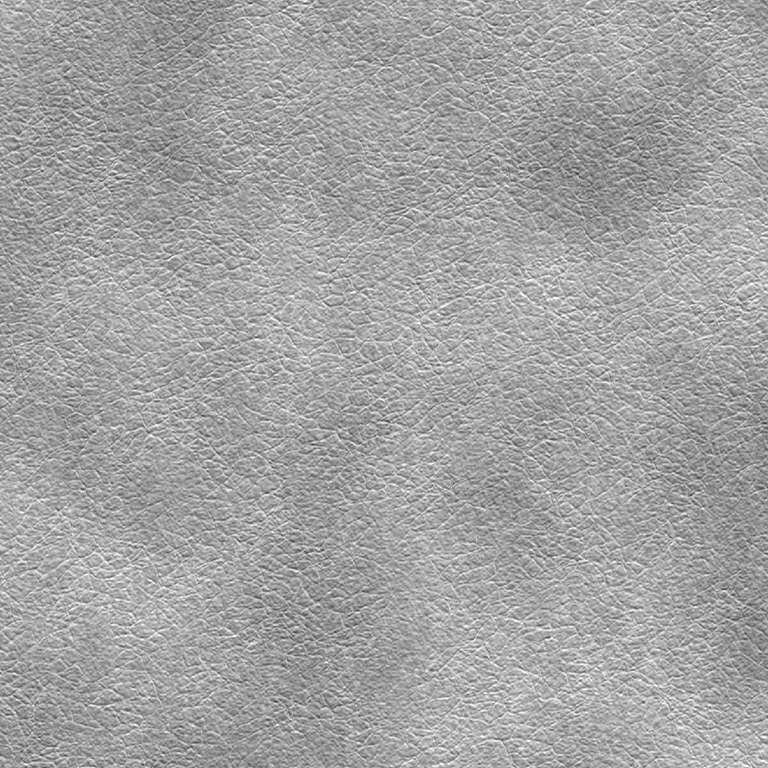
This texture is drawn by a WebGL 2 fragment shader. Its source:

```glsl
#version 300 es
precision highp float;
precision highp int;
// Grey creased leather: stretched cell patterns at several angles overlap
// to form a net of fine folds, each with a bright lip and a shadow above it.
// Embossed grain and soft cloudy mottling cover the whole surface.

uniform vec2 u_resolution;
out vec4 fragColor;

// Tone
const float BASE_TONE = 0.603;
const float LIP_LIGHT = 0.19;
const float FOLD_SHADOW = 0.13;
const float CLOUD_CONTRAST = 0.25;
const float GRAIN_RELIEF = 0.19;
const float GRAIN_SPECKLE = 0.13;

// Sizes, in canvas units
const float FOLD_WIDTH = 0.0025;
const vec2 SHADOW_OFFSET = vec2(0.0004, 0.0027);
const float CLOUD_FREQ = 5.0;
const vec2 GRAIN_FREQ = vec2(330.0, 430.0);
const float SPECKLE_FREQ = 210.0;

// Fold layers: angle, cells along, cells across, strength
const int LAYERS = 4;
const vec4 FOLDS[LAYERS] = vec4[LAYERS](
    vec4( 0.06, 36.0,  62.0, 0.85),
    vec4( 0.55, 19.0,  54.0, 0.80),
    vec4(-0.58, 21.0,  58.0, 0.80),
    vec4( 0.00, 72.0, 110.0, 0.50));

// Integer hash of a lattice cell, two values in 0..1
vec2 hash2(vec2 cell) {
    uvec2 v = uvec2(ivec2(cell)) * 1664525u + 1013904223u;
    v.x += v.y * 1664525u;
    v.y += v.x * 1664525u;
    v ^= v >> 16u;
    v.x += v.y * 1664525u;
    v.y += v.x * 1664525u;
    v ^= v >> 16u;
    return vec2(v & 0xffffu) / 65535.0;
}

vec2 noise2(vec2 p) {
    vec2 i = floor(p);
    vec2 f = fract(p);
    f = f * f * (3.0 - 2.0 * f);
    vec2 low = mix(hash2(i), hash2(i + vec2(1.0, 0.0)), f.x);
    vec2 high = mix(hash2(i + vec2(0.0, 1.0)), hash2(i + 1.0), f.x);
    return mix(low, high, f.y);
}

float clouds(vec2 p) {
    float sum = 0.0;
    float amp = 0.5;
    for (int i = 0; i < 4; i++) {
        sum += amp * (noise2(p).x - 0.5);
        p = mat2(0.8, 0.6, -0.6, 0.8) * p * 2.1 + 17.3;
        amp *= 0.55;
    }
    return sum;
}

// Distance to the nearest cell border, in canvas units
float borderDistance(vec2 p, vec2 freq) {
    vec2 q = p * freq;
    vec2 cell = floor(q);
    vec2 first = vec2(8.0);
    vec2 second = vec2(9.0);
    for (int y = -1; y <= 1; y++) {
        for (int x = -1; x <= 1; x++) {
            vec2 c = cell + vec2(x, y);
            vec2 d = c + hash2(c) - q;
            if (dot(d, d) < dot(first, first)) {
                second = first;
                first = d;
            } else if (dot(d, d) < dot(second, second)) {
                second = d;
            }
        }
    }
    float gap = dot(second, second) - dot(first, first);
    return 0.5 * gap / max(length((second - first) * freq), 1e-4);
}

// Fold strength at a point, summed over the layers
float folds(vec2 p, float pixel) {
    p += 0.010 * (noise2(p * 28.0) - 0.5) + 0.0035 * (noise2(p * 120.0) - 0.5);
    float width = max(FOLD_WIDTH, 1.2 * pixel);
    float sum = 0.0;
    for (int i = 0; i < LAYERS; i++) {
        vec4 layer = FOLDS[i];
        float c = cos(layer.x);
        float s = sin(layer.x);
        vec2 q = mat2(c, -s, s, c) * p + 3.7 * float(i + 1);
        float line = 1.0 - smoothstep(0.0, width, borderDistance(q, layer.yz));
        float fade = smoothstep(0.2, 0.8, noise2(q * 24.0).y);
        sum += layer.w * line * mix(0.15, 1.0, fade);
    }
    return min(sum, 1.3);
}

void main() {
    float pixel = 1.0 / min(u_resolution.x, u_resolution.y);
    vec2 p = gl_FragCoord.xy * pixel;

    float tone = BASE_TONE + CLOUD_CONTRAST * clouds(p * CLOUD_FREQ + 4.0);
    tone += LIP_LIGHT * folds(p, pixel);
    tone -= FOLD_SHADOW * folds(p - SHADOW_OFFSET, pixel);

    // Grain lit from above, plus softer speckle
    vec2 g = p * GRAIN_FREQ;
    tone += GRAIN_RELIEF * (noise2(g).x - noise2(g - vec2(0.2, 1.2)).x);
    tone += GRAIN_SPECKLE * (noise2(p * SPECKLE_FREQ + 51.0).y - 0.5);

    fragColor = vec4(vec3(clamp(tone, 0.0, 1.0)), 1.0);
}
```
